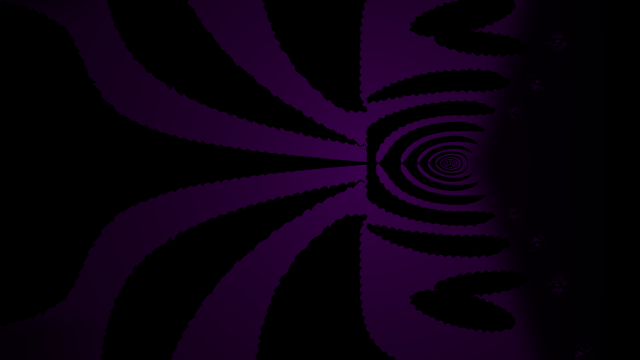
Write a Shadertoy shader that draws this background.

```glsl
// Dark violet fractal bands that sweep in from the left and fold into nested rings.

float hash(vec2 p) {
    vec3 q = fract(vec3(p.xyx) * 0.1031);
    q += dot(q, q.yzx + 33.33);
    return fract((q.x + q.y) * q.z);
}

float noise(vec2 p) {
    vec2 i = floor(p), f = fract(p);
    f = f * f * (3.0 - 2.0 * f);
    return mix(mix(hash(i), hash(i + vec2(1, 0)), f.x),
               mix(hash(i + vec2(0, 1)), hash(i + 1.0), f.x), f.y);
}

// Antialiased coverage of the region where d is negative
float cover(float d) {
    return clamp(0.5 - d / max(fwidth(d), 1e-4), 0.0, 1.0);
}

// Curve that rises from zero and settles at one
float settle(float x) { return 1.0 - exp(-x); }

// Tilted ellipse, negative inside
float ellipse(vec2 p, vec2 radii, float tilt) {
    float c = cos(tilt), s = sin(tilt);
    return length(vec2(c * p.x + s * p.y, c * p.y - s * p.x) / radii) - 1.0;
}

// Black tongues on the left
float tongues(vec2 p) {
    float s = 440.0 - p.x, v = p.y;
    float wedge = 330.0 * settle(v / 25.0) + 0.25 * v
                + 70.0 * exp((v - 193.0) / 18.0) - s - 20.0;
    float w = v - 20.0;
    float middle = max(s - 325.0 * settle(w / 55.0), 290.0 * settle(w / 130.0) - s);
    float right = 432.0 + 45.0 * exp((v - 236.0) / 22.0)
                + 8.0 * exp(-max(v - 66.0, 0.0) / 8.0);
    float outer = max(s - 25.0 - 120.0 * settle((v - 62.0) / 75.0), p.x - right);
    outer = max(outer, 62.0 - v);
    return max(cover(wedge), max(cover(middle), cover(outer)));
}

// Log-periodic black rings, open on the right
float rings(vec2 p) {
    float squash = mix(0.62, 0.55, smoothstep(10.0, 60.0, p.y));
    float q = length(vec2((p.x - 540.0 - 0.2 * p.y) * squash, p.y)) + 0.01;
    float band = abs(fract(log(q / 98.6) / log(1.5) + 0.5) - 0.5);
    float pinch = p.x < 540.0 ? exp(-9.0 * p.y / q) : 0.0;
    float halfWidth = 0.32 + 0.18 * pinch;
    halfWidth *= sqrt(clamp((560.0 + 0.55 * p.y - p.x) / 30.0, 0.0, 1.0));
    float taper = sqrt(clamp((p.x - 438.0) / 80.0, 0.0, 1.0));
    halfWidth *= mix(1.0, taper, smoothstep(79.0, 84.0, q));
    float d = (band - halfWidth) * q * 0.4;
    return cover(max(d, max(440.0 - p.x, q - 118.0)));
}

void mainImage(out vec4 fragColor, in vec2 fragCoord) {
    // Canvas height is 432 units; fold about the horizontal axis
    vec2 p = fragCoord / iResolution.y * 432.0;
    p.y = abs(p.y - 236.0);

    // Scalloped edges, calm close to the ring centre
    float calm = smoothstep(25.0, 110.0, length(p - vec2(540, 0)));
    calm *= smoothstep(0.0, 25.0, p.y);
    vec2 scallop = abs(sin(p.yx * 0.31 + 0.12 * p)) - 0.6;
    vec2 w = p + calm * (2.6 * scallop + 1.4 * (noise(p * 0.4) - 0.5));

    float black = max(tongues(w), rings(w));
    black = max(black, cover(ellipse(w - vec2(578, 144), vec2(57, 14), -0.1)));
    black = max(black, cover(ellipse(w - vec2(556, 177), vec2(65, 20), 0.24)));

    // Violet glow, strongest at the junction and dying to the right
    float glow = exp(-length(p - vec2(445, 0)) / 310.0);
    glow *= mix(1.0, 0.11, smoothstep(535.0 + 0.35 * p.y, 598.0 + 0.3 * p.y, p.x));
    glow *= smoothstep(765.0, 620.0, p.x);
    glow *= 1.0 - 0.6 * smoothstep(150.0, 20.0, p.x) * smoothstep(165.0, 205.0, p.y);

    // Mottled curls along the dim right border
    float curls = 0.0;
    for (int i = 0; i < 4; i++) {
        float n = float(i);
        vec2 c = p - vec2(617.0 + 27.0 * n, 61.0 * pow(1.55, n));
        float grain = noise(c * vec2(0.3, 0.45) + 17.0 * n);
        curls += exp(-dot(c, c) / (40.0 + 35.0 * n)) * smoothstep(0.5, 0.75, grain);
    }

    vec3 violet = vec3(0.235, 0.0, 0.305);
    vec3 color = violet * (glow * (1.0 - black) + 0.3 * curls);
    fragColor = vec4(color + vec3(0.0, 0.0, 0.004), 1.0);
}
```
